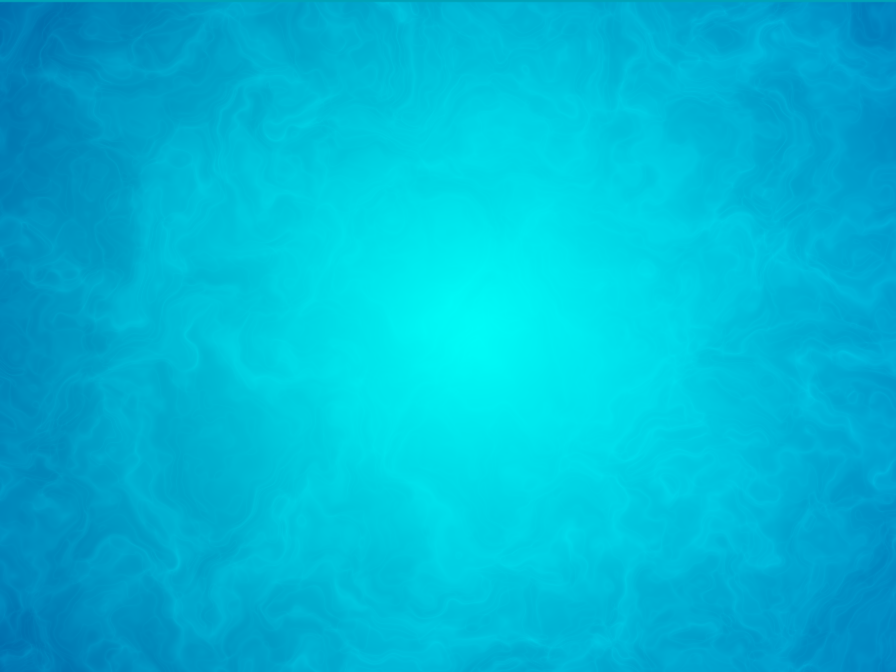
Reproduce this background procedurally as a Shadertoy shader.

```glsl
// Cyan glow on a blue field, veiled by fine curling wisps like light in water.

const vec2 GLOW_CENTER = vec2(0.527, 0.505);   // fraction of the canvas
const vec3 GLOW_COLOR = vec3(0.0, 1.0, 0.975);
const vec3 FALLOFF = vec3(0.0, 0.63, 0.31);    // colour lost per canvas height
const vec3 SIDE_TINT = vec3(0.0, 0.025, 0.035); // right side is lighter and bluer
const vec3 WISP_COLOR = vec3(0.0, 0.13, 0.09);
const vec3 TOP_LINE_COLOR = vec3(0.0, 0.64, 0.72);
const float TOP_LINE_WIDTH = 0.003;
const float WISP_SCALE = 7.0;
const float WISP_WARP = 1.15;
const float WISP_MEAN = 0.34;

float hash(vec2 cell) {
    vec3 p = fract(vec3(cell.xyx) * 0.1031);
    p += dot(p, p.yzx + 33.33);
    return fract((p.x + p.y) * p.z);
}

float valueNoise(vec2 p) {
    vec2 cell = floor(p);
    vec2 f = fract(p);
    f = f * f * (3.0 - 2.0 * f);
    float low = mix(hash(cell), hash(cell + vec2(1.0, 0.0)), f.x);
    float high = mix(hash(cell + vec2(0.0, 1.0)), hash(cell + 1.0), f.x);
    return mix(low, high, f.y);
}

float fbm(vec2 p) {
    float sum = 0.0;
    float amplitude = 0.5;
    for (int i = 0; i < 4; i++) {
        sum += amplitude * valueNoise(p);
        p = mat2(1.6, 1.2, -1.2, 1.6) * p + 17.3;
        amplitude *= 0.5;
    }
    return sum;
}

// Thin bright creases of noise, bent by a second noise field.
float wisps(vec2 p) {
    vec2 bend = vec2(fbm(p + 3.1), fbm(p + 41.7)) - 0.47;
    p += WISP_WARP * 2.0 * bend;
    float sum = 0.0;
    float amplitude = 0.5;
    for (int i = 0; i < 4; i++) {
        float ridge = 1.0 - abs(2.0 * valueNoise(p) - 1.0);
        sum += amplitude * ridge * ridge * ridge;
        p = mat2(1.6, 1.2, -1.2, 1.6) * p + 9.2 + bend;
        amplitude *= 0.65;
    }
    return sum;
}

void mainImage(out vec4 fragColor, in vec2 fragCoord) {
    vec2 uv = fragCoord / iResolution.xy;
    vec2 p = (uv - GLOW_CENTER) * vec2(iResolution.x / iResolution.y, 1.0);

    // Radial glow with a softly rounded peak
    float radius = sqrt(dot(p, p) + 0.0009);
    vec3 color = GLOW_COLOR - FALLOFF * radius + SIDE_TINT * p.x;

    // Wisps fade out toward the bright centre
    float veil = wisps(p * WISP_SCALE + 20.0) - WISP_MEAN;
    color += WISP_COLOR * veil * mix(0.2, 1.0, smoothstep(0.05, 0.6, radius));

    // Faint line along the top edge
    float pixel = 1.0 / iResolution.y;
    float line = smoothstep(-pixel, pixel, uv.y - 1.0 + TOP_LINE_WIDTH);
    color = mix(color, TOP_LINE_COLOR, line);

    fragColor = vec4(clamp(color, 0.0, 1.0), 1.0);
}
```
